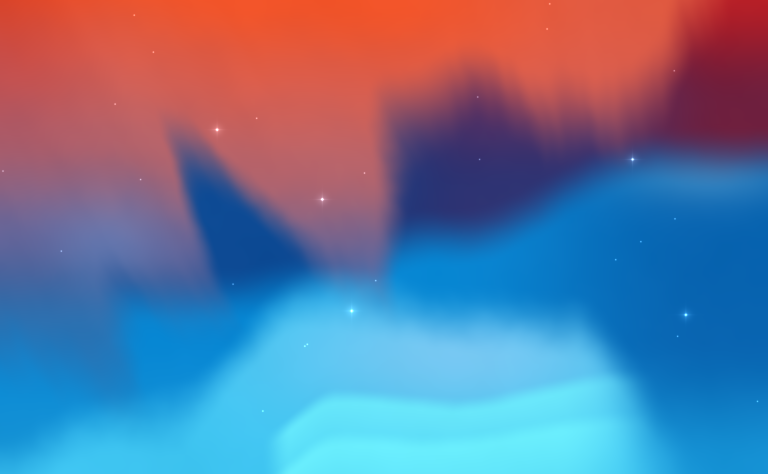
A WebGL 1 fragment shader for this background:

```glsl
precision highp float;

uniform vec2 u_resolution;

float hash(vec2 p) {
  p = fract(p * vec2(123.34, 456.21));
  p += dot(p, p + 45.32);
  return fract(p.x * p.y);
}

vec2 gradient(vec2 cell) {
  float angle = 6.2832 * hash(cell);
  return vec2(cos(angle), sin(angle));
}

float noise(vec2 p) {
  vec2 i = floor(p), f = fract(p);
  vec2 u = f * f * f * (f * (f * 6.0 - 15.0) + 10.0);
  vec2 e = vec2(1.0, 0.0);
  float low = mix(dot(gradient(i), f), dot(gradient(i + e.xy), f - e.xy), u.x);
  float high = mix(dot(gradient(i + e.yx), f - e.yx), dot(gradient(i + e.xx), f - e.xx), u.x);
  return mix(low, high, u.y);
}

float fbm(vec2 p) {
  float sum = 0.0, amp = 0.5;
  for (int i = 0; i < 4; i++) {
    sum += amp * noise(p);
    p = p * 2.03 + 7.1;
    amp *= 0.5;
  }
  return sum;
}

// Dark upper sky above a rising bank of blue
vec3 sky(vec2 uv, float haze) {
  vec3 night = mix(vec3(0.05, 0.29, 0.58), vec3(0.18, 0.2, 0.45), smoothstep(0.35, 0.62, uv.x));
  night = mix(night, vec3(0.33, 0.18, 0.38), smoothstep(0.6, 0.8, uv.y) * smoothstep(0.45, 0.65, uv.x));
  night = mix(night, vec3(0.43, 0.12, 0.24), smoothstep(0.76, 0.95, uv.x));
  night = mix(night, vec3(0.72, 0.12, 0.15), smoothstep(0.78, 1.02, uv.y) * smoothstep(0.7, 0.95, uv.x));

  vec3 blue = mix(vec3(0.03, 0.53, 0.83), vec3(0.03, 0.39, 0.69), smoothstep(0.55, 0.93, uv.x));
  blue = mix(vec3(0.08, 0.57, 0.83), blue, smoothstep(0.0, 0.3, uv.y));
  vec2 glow = (uv - vec2(0.92, 0.63)) / vec2(0.12, 0.06);
  blue += vec3(0.16, 0.11, 0.05) * exp(-dot(glow, glow));

  float horizon = 0.38 + 0.12 * smoothstep(0.3, 0.58, uv.x) + 0.18 * smoothstep(0.58, 0.87, uv.x);
  return mix(blue, night, smoothstep(-0.07, 0.06, uv.y - horizon + 0.03 * haze));
}

// Hanging curtain, leaning on the left and nearly upright on the right
vec4 curtain(vec2 uv, float haze) {
  float lean = mix(0.35, 0.1, smoothstep(0.35, 0.6, uv.x));
  float s = uv.x + lean * (uv.y - 0.5) + 0.025 * haze;
  float hem = 0.23 - 0.07 * smoothstep(-0.09, 0.05, s) + 0.17 * smoothstep(0.04, 0.12, s);
  hem += 0.34 * smoothstep(0.23, 0.3, s) - 0.32 * smoothstep(0.29, 0.45, s);
  hem += 0.34 * smoothstep(0.47, 0.56, s) + 0.09 * smoothstep(0.56, 0.64, s);
  hem += 0.33 * smoothstep(0.84, 1.02, s) - 0.05 * smoothstep(0.65, 0.73, s);
  float streak = noise(vec2(s * 20.0, uv.y * 2.0)) + 0.35 * noise(vec2(s * 50.0, uv.y * 3.0));
  float alpha = smoothstep(-0.08, 0.14, uv.y - hem + 0.05 * streak);

  float heat = uv.y - 0.07 * (1.0 - smoothstep(0.1, 0.35, uv.x)) + 0.05 * haze;
  vec3 color = mix(vec3(0.2, 0.42, 0.66), vec3(0.41, 0.4, 0.6), smoothstep(0.2, 0.45, heat));
  color = mix(color, vec3(0.71, 0.39, 0.42), smoothstep(0.42, 0.65, heat));
  color = mix(color, vec3(0.85, 0.37, 0.31), smoothstep(0.62, 0.84, heat));
  color = mix(color, vec3(0.95, 0.33, 0.16), smoothstep(0.78, 1.0, heat) * (1.0 - 0.65 * smoothstep(0.5, 0.8, uv.x)));
  color -= vec3(0.07, 0.07, 0.03) * (1.0 - smoothstep(0.0, 0.2, uv.x)) * smoothstep(0.5, 0.9, uv.y);
  vec2 glow = (uv - vec2(0.14, 0.49)) / vec2(0.07, 0.1);
  color += vec3(0.01, 0.07, 0.08) * exp(-dot(glow, glow));
  return vec4(color + 0.01 * streak, alpha * mix(0.75, 1.0, smoothstep(0.25, 0.6, uv.y)));
}

// Pale cloud bank with folded cyan ribbons
vec3 addCloud(vec3 color, vec2 uv, float haze) {
  float top = 0.04 + 0.1 * smoothstep(0.0, 0.18, uv.x) + 0.25 * smoothstep(0.22, 0.39, uv.x);
  top -= 0.05 * smoothstep(0.42, 0.7, uv.x) + 0.42 * smoothstep(0.74, 0.98, uv.x);
  float body = smoothstep(-0.05, 0.1, top - uv.y + 0.05 * haze);
  body *= 1.0 - 0.85 * smoothstep(0.77, 0.88, uv.x + 0.2 * (uv.y - 0.15));
  vec2 core = (uv - vec2(0.6, 0.26)) / vec2(0.24, 0.15);
  vec3 pale = mix(vec3(0.25, 0.78, 0.95), vec3(0.49, 0.8, 0.96), exp(-dot(core, core)));
  color = mix(color, pale, 0.95 * body);

  float side = smoothstep(0.34, 0.38, uv.x) * (1.0 - smoothstep(0.72, 0.86, uv.x));
  for (int i = 0; i < 2; i++) {
    float k = float(i);
    float edge = 0.17 - 0.09 * k - 0.02 * smoothstep(0.45, 0.62, uv.x);
    edge += 0.06 * smoothstep(0.58 - 0.08 * k, 0.82, uv.x);
    edge -= 0.1 * (1.0 - smoothstep(0.33, 0.44, uv.x));
    float depth = edge - uv.y + 0.01 * haze;
    float fold = smoothstep(-0.015, 0.025, depth) * exp(-max(depth, 0.0) * 5.0);
    color = mix(color, vec3(0.44, 0.96, 1.0), 0.8 * side * fold);
  }
  return color;
}

// Scattered pinpricks, with a few crossed sparkles
float stars(vec2 p, float aspect) {
  float light = 0.0;
  for (int i = 0; i < 28; i++) {
    float k = float(i) + 1.0;
    vec2 d = abs(p - vec2(aspect * hash(vec2(k, 3.7)), hash(vec2(k, 9.2))));
    float big = step(0.78, hash(vec2(k, 5.1)));
    light += mix(0.35, 0.6, big) * exp(-dot(d, d) / mix(3e-6, 7e-6, big));
    light += 0.2 * big * (exp(-d.x * 800.0 - d.y * 130.0) + exp(-d.y * 800.0 - d.x * 130.0));
    light += 0.1 * big * exp(-dot(d, d) * 8000.0);
  }
  return light;
}

void main() {
  vec2 uv = gl_FragCoord.xy / u_resolution;
  float aspect = u_resolution.x / u_resolution.y;
  vec2 p = vec2(uv.x * aspect, uv.y);
  float haze = fbm(p * 4.0 + 2.0);

  vec3 color = sky(uv, haze);
  vec4 veil = curtain(uv, haze);
  color = mix(color, veil.rgb, veil.a);
  color = addCloud(color, uv, haze);
  color += 0.03 * haze + vec3(0.8, 0.95, 1.0) * stars(p, aspect);
  gl_FragColor = vec4(clamp(color, 0.0, 1.0), 1.0);
}
```
